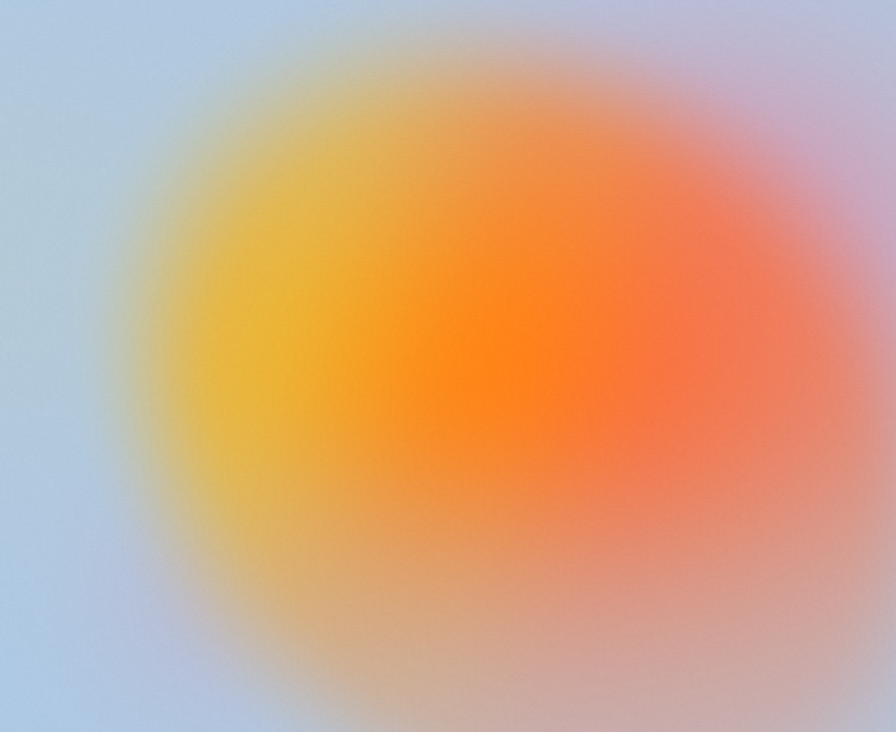
A WebGL 1 fragment shader for this background:

```glsl
precision highp float;
// Soft blurred glow: amber, orange and coral with a rose halo on pale blue.

#define ASPECT 1.225
#define GLOW_CENTER vec2(0.687, 0.505)
#define RIM_CENTER vec2(0.734, 0.392)
#define RIM_RADII vec2(0.57, 0.455)
#define RIM_INNER 0.82
#define RIM_OUTER 1.26
#define HALO_CENTER vec2(0.927, 0.60)
#define HALO_RADII vec2(0.40, 0.327)
#define MAUVE_CENTER vec2(0.30, 0.185)
#define GRAIN 0.012

uniform vec2 u_resolution;

float hash(vec2 p) {
  return fract(sin(dot(p, vec2(127.1, 311.7))) * 43758.5453);
}

// Pale blue, slightly greener toward the upper left.
vec3 backdrop(vec2 p) {
  vec3 blue = mix(vec3(0.68, 0.79, 0.90), vec3(0.70, 0.775, 0.87), p.x / ASPECT);
  vec2 d = (p - vec2(0.0, 0.65)) / vec2(0.5, 0.35);
  return mix(blue, vec3(0.715, 0.79, 0.83), 0.8 * exp(-dot(d, d)));
}

// Amber to orange to coral along a slightly tilted axis.
vec3 warmColor(vec2 p) {
  float t = p.x - 0.3 * (p.y - GLOW_CENTER.y);
  vec3 warm = mix(vec3(0.96, 0.70, 0.10), vec3(1.0, 0.52, 0.09), smoothstep(0.32, 0.69, t));
  return mix(warm, vec3(1.0, 0.43, 0.18), smoothstep(0.64, 0.96, t));
}

// Falloff with a different reach on each side of the center.
float glowAmount(vec2 p) {
  vec2 d = p - GLOW_CENTER;
  vec2 reach = vec2(d.x < 0.0 ? 0.75 : 0.50, d.y < 0.0 ? 0.335 : 0.42);
  d /= reach;
  return 1.0 / (1.0 + dot(d, d));
}

// Soft diagonal ellipse that bounds the glow.
float rimMask(vec2 p) {
  vec2 d = p - RIM_CENTER;
  vec2 q = vec2(d.x - d.y, d.x + d.y) * 0.7071 / RIM_RADII;
  return 1.0 - smoothstep(RIM_INNER, RIM_OUTER, length(q));
}

void main() {
  vec2 uv = gl_FragCoord.xy / u_resolution;
  vec2 p = uv * vec2(ASPECT, 1.0);
  vec3 color = backdrop(p);

  // Rose halo at the upper right
  vec2 h = (p - HALO_CENTER) / HALO_RADII;
  color = mix(color, vec3(0.87, 0.55, 0.63), 0.87 * exp(-pow(dot(h, h), 1.3)));

  // Faint mauve fringe at the lower left
  vec2 m = (p - MAUVE_CENTER) / 0.17;
  color = mix(color, vec3(0.80, 0.66, 0.73), 0.35 * exp(-dot(m, m)));

  // Warm body
  color = mix(color, warmColor(p), glowAmount(p) * rimMask(p));

  // Fine grain
  color += (hash(floor(uv * vec2(512.0, 418.0))) - 0.5) * GRAIN;
  gl_FragColor = vec4(color, 1.0);
}
```
